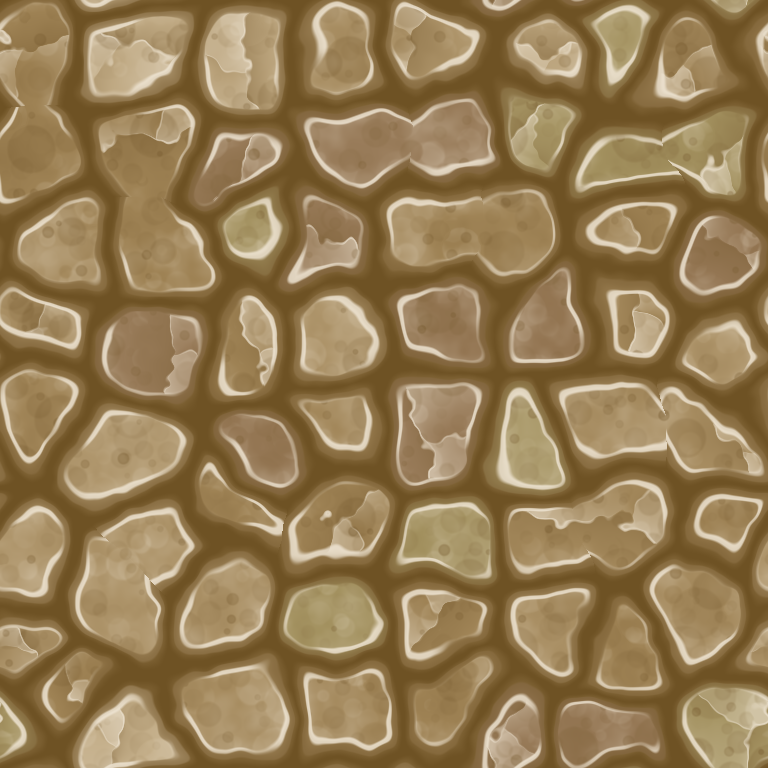
Give the GLSL for this texture, as a WebGL 2 fragment shader.

```glsl
#version 300 es
precision highp float;
// Tiling wall of rounded, painted tan stones with pale chipped rims in dark mortar.

uniform vec2 u_resolution;
out vec4 fragColor;

const float GRID = 8.0;
const vec3 MORTAR_DARK = vec3(0.43, 0.32, 0.14);
const vec3 MORTAR = vec3(0.49, 0.38, 0.20);
const vec3 SHADE = vec3(0.47, 0.36, 0.19);
const vec3 CREAM = vec3(0.93, 0.89, 0.82);

vec2 hash2(vec2 p) {
    vec3 q = fract(p.xyx * vec3(0.1031, 0.1030, 0.0973));
    q += dot(q, q.yzx + 33.33);
    return fract((q.xx + q.yz) * q.zy);
}

// Hash of a cell that wraps after "period" cells.
vec2 cellHash(vec2 cell, float period, float salt) {
    return hash2(mod(cell, period) + salt * 17.3 + 5.0);
}

float noise(vec2 uv, float period, float salt) {
    vec2 p = uv * period, i = floor(p), f = fract(p);
    f = f * f * (3.0 - 2.0 * f);
    float a = cellHash(i, period, salt).x;
    float b = cellHash(i + vec2(1, 0), period, salt).x;
    float c = cellHash(i + vec2(0, 1), period, salt).x;
    float d = cellHash(i + vec2(1, 1), period, salt).x;
    return mix(mix(a, b, f.x), mix(c, d, f.x), f.y);
}

float fbm(vec2 uv, float period, float salt) {
    return 0.55 * noise(uv, period, salt) + 0.3 * noise(uv, period * 2.0, salt + 1.0)
         + 0.15 * noise(uv, period * 4.0, salt + 2.0);
}

vec2 seedPoint(vec2 cell) {
    return cell + 0.5 + 0.72 * (cellHash(cell, GRID, 1.0) - 0.5);
}

// Some cells join their right or upper neighbour to make long stones.
vec2 stoneId(vec2 cell) {
    float h = cellHash(cell, GRID, 2.0).x;
    return cell + (h < 0.13 ? vec2(1, 0) : h < 0.26 ? vec2(0, 1) : vec2(0));
}

// Rounded distance to the stone border in xy.x, stone id in yz.
vec3 stoneField(vec2 p) {
    vec2 base = floor(p), nearest = base;
    float best = 1e3;
    for (int k = 0; k < 25; k++) {
        vec2 cell = base + vec2(k % 5 - 2, k / 5 - 2);
        float d = distance(p, seedPoint(cell));
        if (d < best) { best = d; nearest = cell; }
    }
    vec2 id = stoneId(nearest), a = seedPoint(nearest);
    float sum = 1e-6;
    for (int k = 0; k < 25; k++) {
        vec2 cell = base + vec2(k % 5 - 2, k / 5 - 2);
        if (distance(stoneId(cell), id) < 0.5) continue;
        vec2 b = seedPoint(cell);
        sum += exp(-17.0 * dot(0.5 * (a + b) - p, normalize(b - a)));
    }
    return vec3(-log(sum) / 17.0, id);
}

// Overlapping washes of paint: signed tone from scattered discs.
float discs(vec2 uv, float period, float radius, float blur, float salt) {
    vec2 p = uv * period, base = floor(p);
    float tone = 0.0;
    for (int k = 0; k < 9; k++) {
        vec2 cell = base + vec2(k % 3 - 1, k / 3 - 1);
        vec2 h = cellHash(cell, period, salt + 1.0);
        float r = radius * (0.4 + 0.6 * h.x);
        float d = distance(p, cell + cellHash(cell, period, salt));
        float wash = 0.75 + 0.25 * smoothstep(0.4 * r, r, d);
        tone += (h.y - 0.4) * wash * (1.0 - smoothstep(r - blur, r + blur, d));
    }
    return tone;
}

vec3 stoneTint(vec2 h) {
    vec3 tint = mix(vec3(0.62, 0.51, 0.33), vec3(0.79, 0.71, 0.57), h.x * h.x);
    tint = mix(tint, vec3(0.64, 0.58, 0.38), 0.8 * step(h.y, 0.16));
    return mix(tint, vec3(0.57, 0.45, 0.32), 0.85 * step(0.87, h.y));
}

float band(float x, float width, float aa) {
    return 1.0 - smoothstep(width - aa, width + aa, abs(x));
}

// Chipped planes across a stone: x is facet tone, y is the pale crease.
vec2 facets(vec2 q, vec2 h, float wobble, float aa) {
    float angle = 6.2832 * h.x;
    vec2 n = vec2(cos(angle), sin(angle));
    float s = dot(q, n) + 0.45 * wobble + 0.2 * (h.y - 0.5);
    float t = dot(q, vec2(-n.y, n.x) + 0.5 * n) - 0.35 * wobble;
    float side = smoothstep(-aa, aa, s);
    float tone = mix(-0.3 * exp(5.0 * min(s, 0.0)), 0.5 * exp(-3.0 * max(s, 0.0)), side);
    tone -= 0.35 * side * smoothstep(-aa, aa, t) * exp(-3.0 * max(t, 0.0));
    return vec2(tone, max(band(s, 0.014, aa), 0.7 * side * band(t, 0.01, aa)));
}

void main() {
    vec2 uv = gl_FragCoord.xy / u_resolution;
    float aa = GRID / u_resolution.y;
    vec2 coarse = vec2(noise(uv, 16.0, 3.0), noise(uv, 16.0, 4.0)) - 0.5;
    vec2 fine = vec2(noise(uv, 48.0, 5.0), noise(uv, 48.0, 6.0)) - 0.5;
    vec2 p = uv * GRID + 0.24 * coarse + 0.05 * fine;

    vec3 field = stoneField(p);
    float d = field.x;
    vec2 id = field.yz, look = cellHash(id, GRID, 7.0), cut = cellHash(id, GRID, 8.0);
    vec3 tint = stoneTint(look);
    float grain = fbm(uv, 24.0, 9.0), wear = noise(uv, 20.0, 13.0);

    // Mortar, then the shaded flank of each stone.
    vec3 color = mix(MORTAR_DARK, MORTAR, smoothstep(0.0, 0.09, d + 0.06 * (grain - 0.5)));
    vec3 flank = mix(SHADE, tint, 0.35 + 0.35 * smoothstep(0.07, 0.18, d));
    color = mix(color, flank, smoothstep(0.06, 0.06 + 2.0 * aa, d));

    // Painted face: blotches, facets and pits.
    float rim = d - 0.15 - 0.06 * (wear - 0.5) - 0.025 * fine.x;
    float wash = 0.4 * discs(uv, 18.0, 0.6, 0.04, 14.0) + 0.3 * discs(uv, 36.0, 0.6, 0.08, 16.0);
    float hasCut = step(0.5, cellHash(id, GRID, 18.0).x);
    vec2 facet = hasCut * facets(p - seedPoint(id), cut, grain - 0.5, aa);
    float pits = max(discs(uv, 30.0, 0.24, 0.05, 19.0), 0.0);
    float light = facet.x + 0.25 * exp(-9.0 * max(rim, 0.0)) * wear + 0.5 * (grain - 0.5);
    float dark = max(wash, 0.0) + 0.7 * pits;
    vec3 face = mix(tint, CREAM, clamp(light - min(wash, 0.0), 0.0, 0.6));
    face = mix(face, SHADE, clamp(dark - min(light, 0.0), 0.0, 0.65));
    color = mix(color, face, smoothstep(-aa, aa, rim));

    // Pale broken strokes along the rim and creases.
    float stroke = band(rim, 0.008 + 0.022 * wear, 1.2 * aa) * smoothstep(0.15, 0.65, wear);
    float crease = facet.y * smoothstep(0.0, 0.03, rim) * smoothstep(0.25, 0.6, grain);
    color = mix(color, CREAM, max(0.85 * stroke, 0.7 * crease));
    fragColor = vec4(color, 1.0);
}
```
